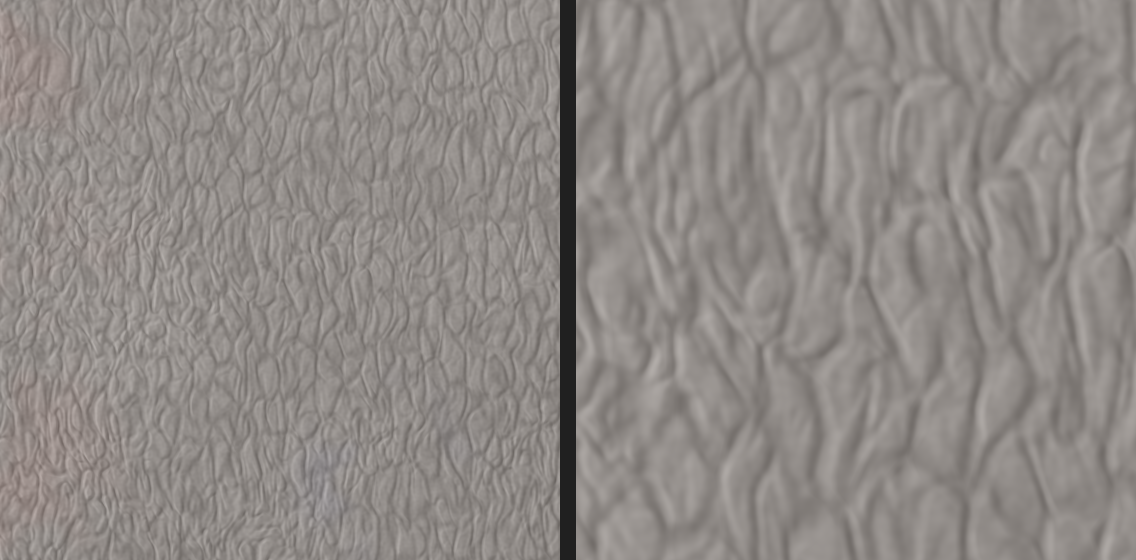
Left, the full canvas; right, a detail of the centre.
Give the GLSL for this texture, as a Shadertoy shader.

```glsl
// Embossed grey leather: upright, elongated pebbles parted by wandering creases.
// A height field of warped cells, noise grooves and fine grain is lit from the
// upper left by taking its slope along the light direction.

#define CELLS vec2(30.0, 13.0)      // pebbles across and up the canvas
#define GROOVES vec2(37.0, 17.0)    // frequency of the wandering creases
#define GRAIN vec2(95.0, 58.0)      // frequency of the small dimples
#define LIGHT vec2(-0.92, 0.39)     // direction towards the light
#define REACH 0.0024                // half width of the slope sample
#define RELIEF 0.165                // strength of the shading
#define BASE vec3(0.583, 0.563, 0.549)

vec2 hash2(vec2 p) {
    vec3 q = fract(p.xyx * vec3(0.1031, 0.1030, 0.0973));
    q += dot(q, q.yzx + 33.33);
    return fract((q.xx + q.yz) * q.zy);
}

float gradDot(vec2 cell, vec2 offset) {
    float angle = 6.2832 * hash2(cell).x;
    return dot(vec2(cos(angle), sin(angle)), offset);
}

// Gradient noise, roughly -0.7 to 0.7
float noise(vec2 p) {
    vec2 i = floor(p), f = p - i;
    vec2 u = f * f * f * (f * (f * 6.0 - 15.0) + 10.0);
    vec2 e = vec2(1.0, 0.0);
    return mix(mix(gradDot(i, f), gradDot(i + e, f - e), u.x),
               mix(gradDot(i + e.yx, f - e.yx), gradDot(i + 1.0, f - 1.0), u.x), u.y);
}

// Gap between the two nearest cell centres: zero on the borders
float cellBorder(vec2 p) {
    vec2 i = floor(p), f = p - i;
    float nearest = 8.0, second = 8.0;
    for (int y = -1; y <= 1; y++) {
        for (int x = -1; x <= 1; x++) {
            vec2 g = vec2(x, y);
            float d = length(g + hash2(i + g + 40.0) - f);
            second = min(second, max(nearest, d));
            nearest = min(nearest, d);
        }
    }
    return second - nearest;
}

float height(vec2 p) {
    // Bend the domain so that creases lean, fork and wander
    vec2 q = p;
    q.x += 0.024 * noise(p * 6.0 + 3.0) + 0.011 * noise(p * vec2(21.0, 17.0));
    q.y += 0.030 * noise(p * 7.0 + 19.0) + 0.016 * noise(p * 24.0 + 7.0);

    // Regions shift between broad pebbles and tight wrinkles
    float tight = smoothstep(-0.25, 0.3, noise(p * 3.2 + 11.0) + 0.35 * (0.4 - p.x));
    float depth = smoothstep(-0.4, 0.3, noise(p * vec2(19.0, 13.0) + 51.0));

    float pebbles = smoothstep(0.0, 0.34, cellBorder(q * CELLS));
    float groove = smoothstep(0.0, 0.22, abs(noise(q * GROOVES + 5.0)));
    float wrinkle = smoothstep(0.0, 0.32, abs(noise(q * GROOVES * vec2(1.4, 1.8) + 71.0)));

    float h = 0.60 * pebbles * mix(0.3, 1.0, depth);
    h += 0.48 * groove * mix(1.0, 0.35, depth);
    h += mix(0.12, 0.46, tight) * wrinkle;
    h += 0.50 * noise(q * vec2(44.0, 23.0) + 31.0);
    h += mix(0.16, 0.28, tight) * noise(p * GRAIN);
    return h;
}

void mainImage(out vec4 fragColor, in vec2 fragCoord) {
    vec2 p = fragCoord / iResolution.xy;

    // Slope towards the light, softly limited
    vec2 toLight = LIGHT * REACH;
    float slope = height(p - toLight) - height(p + toLight);
    float shade = slope / sqrt(1.0 + 1.6 * slope * slope);

    // Creases hold a little shadow; broad light drifts over the sheet
    float hollow = 1.0 - smoothstep(0.1, 1.0, height(p));
    float drift = 0.028 * noise(p * 2.3 + 8.0) + 0.022 * (p.y - 0.5);
    float speckle = 0.022 * noise(p * 150.0);
    float tone = RELIEF * shade - 0.065 * hollow + 0.012 + drift + speckle;

    // Faint rosy and bluish stains
    float stain = noise(p * 4.0 + 23.0) + 0.6 * noise(p * 13.0 + 2.0);
    float rosy = smoothstep(0.35, 0.0, p.x) * smoothstep(-0.2, 0.5, stain);
    float bluish = smoothstep(0.22, 0.0, length(p - vec2(0.68, 0.16)))
                 * smoothstep(-0.1, 0.4, stain);
    vec3 tint = rosy * vec3(0.025, -0.006, -0.008) + bluish * vec3(-0.015, -0.005, 0.035);

    fragColor = vec4(clamp(BASE + tone + tint, 0.0, 1.0), 1.0);
}
```
